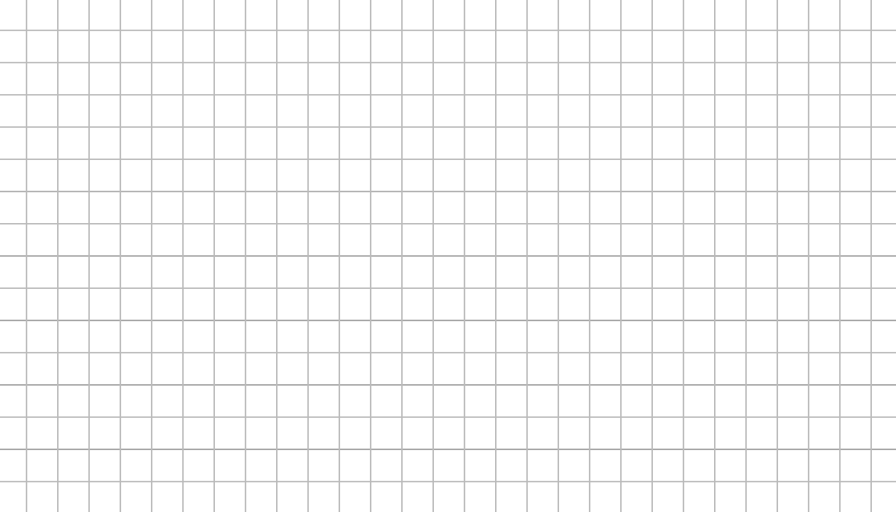
Reproduce this pattern procedurally as a WebGL 1 fragment shader.

```glsl
precision highp float;
// Fine grey grid on white: 28 upright lines and 15 level lines.
// Each line is a repeated thin box, smoothed by its exact overlap with the
// pixel; level lines alternate slightly in tone, strongest near the bottom.

uniform vec2 u_resolution;

// All lengths are fractions of the canvas height.
const vec2 PITCH = vec2(0.0611, 0.06295);
const vec2 FIRST_LINE = vec2(0.0518, 0.0594);
const float LINE_WIDTH = 0.0029;

const vec3 PAPER = vec3(1.0);
const vec3 UPRIGHT_INK = vec3(0.73);
const vec3 LEVEL_INK = vec3(0.74);
const vec3 DARK_LEVEL_INK = vec3(0.64);

// Signed distance to the nearest line of a repeating set.
float lineDistance(float position, float first, float pitch) {
  return (fract((position - first) / pitch + 0.5) - 0.5) * pitch;
}

// Share of a pixel covered by a line at the given distance.
float lineCoverage(float distance, float width, float pixel) {
  float upper = min(distance + 0.5 * width, 0.5 * pixel);
  float lower = max(distance - 0.5 * width, -0.5 * pixel);
  return max(upper - lower, 0.0) / pixel;
}

// Every second level line is darker, fading out above mid-height.
vec3 levelInk(float height) {
  float row = floor((height - FIRST_LINE.y) / PITCH.y + 0.5);
  float fade = 1.0 - smoothstep(0.45, 0.8, height);
  return mix(LEVEL_INK, DARK_LEVEL_INK, mod(row, 2.0) * fade);
}

void main() {
  float pixel = 1.0 / u_resolution.y;
  vec2 p = gl_FragCoord.xy * pixel;

  float upright = lineCoverage(
    lineDistance(p.x, FIRST_LINE.x, PITCH.x), LINE_WIDTH, pixel);
  float level = lineCoverage(
    lineDistance(p.y, FIRST_LINE.y, PITCH.y), LINE_WIDTH, pixel);

  // Upright lines lie over the level ones.
  vec3 color = mix(PAPER, levelInk(p.y), level);
  color = mix(color, UPRIGHT_INK, upright);
  gl_FragColor = vec4(color, 1.0);
}
```
